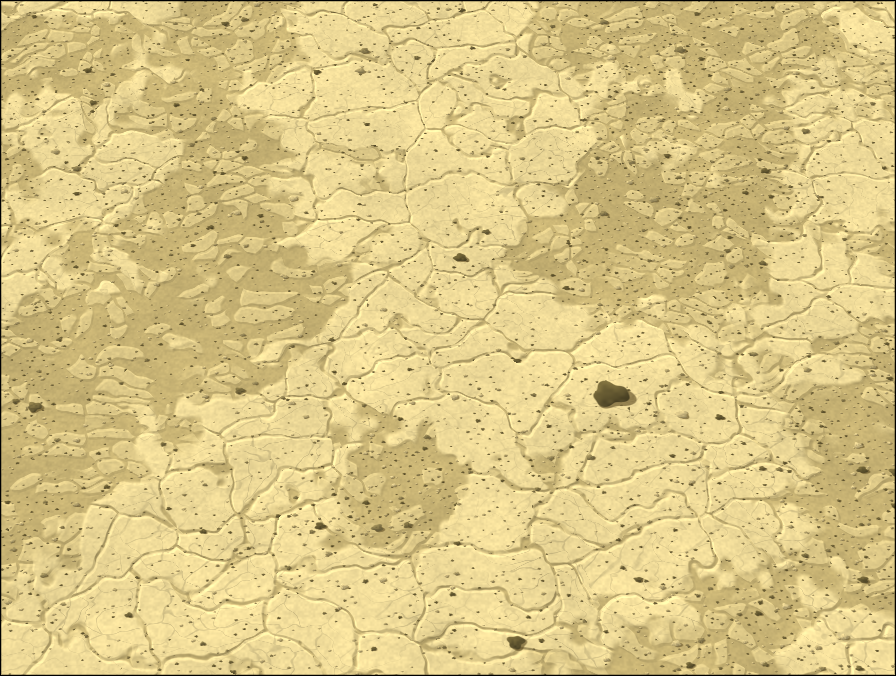
A Shadertoy shader for this texture:

```glsl
// Dry ochre desert floor: cracked pale slabs, drifted sand and scattered stones.
#define SAND vec3(0.775, 0.695, 0.450)
#define SLAB vec3(0.945, 0.865, 0.605)
#define STONE_DARK vec3(0.43, 0.38, 0.21)
#define STONE_PALE vec3(0.86, 0.78, 0.54)
#define SHADOW vec3(0.36, 0.29, 0.13)
#define SLAB_SCALE vec2(8.0, 14.0)
#define CHIP_SCALE vec2(27.0, 44.0)
#define SLAB_COVER 0.50
#define STONE_AMOUNT 0.50
#define GRAIN 0.10
#define FRAME 0.0024

vec4 hash4(vec2 p) {
    vec4 q = fract(p.xyxy * vec4(0.1031, 0.1030, 0.0973, 0.1099));
    q += dot(q, q.wzxy + 33.33);
    return fract((q.xxyz + q.yzzw) * q.zywx);
}

float noise(vec2 p) {
    vec2 i = floor(p), f = fract(p);
    f = f * f * (3.0 - 2.0 * f);
    return mix(mix(hash4(i).x, hash4(i + vec2(1, 0)).x, f.x),
               mix(hash4(i + vec2(0, 1)).x, hash4(i + vec2(1, 1)).x, f.x), f.y);
}

float fbm(vec2 p) {
    float sum = 0.0, amp = 0.53;
    for (int i = 0; i < 4; i++) {
        sum += amp * noise(p);
        p = mat2(1.6, 1.2, -1.2, 1.6) * p + 7.3;
        amp *= 0.5;
    }
    return sum;
}

// x: gap between the two nearest seeds, y: random id of the cell
vec2 cells(vec2 p) {
    vec2 base = floor(p);
    float nearest = 9.0, second = 9.0, id = 0.0;
    for (int j = -1; j <= 1; j++)
    for (int i = -1; i <= 1; i++) {
        vec2 c = base + vec2(i, j);
        vec4 h = hash4(c + 40.0);
        float d = length(c + h.xy - p);
        if (d < nearest) { second = nearest; nearest = d; id = h.z; }
        else second = min(second, d);
    }
    return vec2(second - nearest, id);
}

// x: large slabs, y: small broken chips
vec2 bedrock(vec2 p) {
    vec2 warp = vec2(fbm(p * 9.0), fbm(p * 9.0 + 31.0)) - 0.5;
    vec2 big = cells(p * SLAB_SCALE + warp * 1.6);
    vec2 little = cells(p * CHIP_SCALE + warp * 3.5);
    vec2 fromLeft = p - vec2(0.25, 0.85), fromRight = p - vec2(0.97, 0.39);
    float bias = 0.13 * exp(-7.0 * dot(fromLeft, fromLeft))
               + 0.17 * exp(-28.0 * dot(fromRight, fromRight));
    float cover = fbm(p * 3.2 + 4.0) + bias + 0.12 * (big.y - 0.5)
                + 0.14 * (noise(p * 38.0) - 0.5);
    float slab = smoothstep(0.02, 0.09, big.x)
               * smoothstep(SLAB_COVER, SLAB_COVER + 0.05, cover);
    float chip = smoothstep(0.08, 0.22, little.x)
               * smoothstep(0.36, 0.48, little.y + 0.8 * (cover - SLAB_COVER));
    return vec2(slab, chip);
}

// One angular stone with a lit upper left and a soft shadow; d is in stone radii
void stone(inout vec3 col, vec2 d, vec4 h, float soft) {
    float a = atan(d.y, d.x);
    float rim = 1.0 + 0.14 * sin(3.0 * a + h.x * 6.3) + 0.09 * sin(5.0 * a + h.y * 6.3);
    float shade = length((d - vec2(0.30, -0.35)) * vec2(0.95, 1.1)) - rim;
    col = mix(col, SHADOW, 0.62 * (1.0 - smoothstep(-soft, soft, shade)));
    vec3 body = mix(STONE_DARK, STONE_PALE, smoothstep(0.1, 0.85, h.z));
    body *= 0.92 + 0.24 * dot(d, vec2(-0.5, 0.85)) + 0.2 * (noise(d * 3.0 + h.xy * 50.0) - 0.5);
    col = mix(col, body, 1.0 - smoothstep(-soft, soft, length(d) - rim));
}

// One layer of stones, at most one in each cell of a turned grid
void scatter(inout vec3 col, vec2 p, float scale, float amount, float px) {
    float turn = scale * 0.37;
    mat2 grid = mat2(cos(turn), sin(turn), -sin(turn), cos(turn));
    vec2 g = grid * p * scale, cell = floor(g);
    vec4 h = hash4(cell + scale * 3.0), k = hash4(cell + scale * 5.0 + 90.0);
    if (h.w > amount) return;
    float radius = mix(0.09, 0.20, k.x * k.x);
    vec2 d = (g - cell - 0.35 - 0.3 * h.xy) * grid;
    stone(col, d * vec2(1.0, 1.25 + 0.4 * k.y) / radius, k.yzwx, px * scale / radius);
}

void mainImage(out vec4 fragColor, in vec2 fragCoord) {
    float px = 1.0 / iResolution.y;
    vec2 uv = fragCoord * px, size = iResolution.xy * px;
    // Ground recedes gently towards the top
    vec2 p = vec2((uv.x - 0.66) * (0.9 + 0.3 * uv.y) + 0.66, uv.y * (0.9 + 0.25 * uv.y));

    // Sand, chips and slabs, with edges lit from the upper left
    vec2 rock = bedrock(p), behind = bedrock(p + vec2(-0.003, 0.004));
    float mottle = fbm(p * vec2(11.0, 17.0)) - 0.5;
    vec3 col = SAND * (1.0 + 0.16 * mottle);
    col = mix(col, mix(SAND, SLAB, 0.62), 0.85 * rock.y);
    col = mix(col, SLAB * (1.0 + 0.13 * mottle), rock.x);
    vec2 relief = rock - behind;
    col *= 1.0 + 0.10 * relief.x + 0.07 * relief.y * (1.0 - rock.x);

    // Hairline fractures and gritty grain
    float crack = cells(p * vec2(19.0, 34.0) + 3.0 * mottle + vec2(p.y * 9.0, 0.0)).x;
    col *= 1.0 - 0.14 * rock.x * (1.0 - smoothstep(0.01, 0.07, crack)) * noise(p * 13.0);
    col *= 1.0 + GRAIN * (0.6 * noise(p * vec2(150.0, 210.0)) + 0.6 * noise(p * 330.0) - 0.6);

    // Stones from gravel up to a few large blocks
    float density = STONE_AMOUNT * mix(1.0, 0.45, rock.x) * (0.5 + noise(p * 5.0));
    for (int i = 0; i < 5; i++)
        scatter(col, p, 88.0 * pow(0.66, float(i)), density * pow(0.62, float(i)), px);
    stone(col, (uv - vec2(0.903, 0.417)) / vec2(0.026, 0.017), vec4(0.3, 0.7, 0.1, 0.5), px * 45.0);

    // Thin dark frame
    vec2 inset = min(uv, size - uv);
    col *= smoothstep(FRAME - px, FRAME + 0.3 * px, min(inset.x, inset.y));
    fragColor = vec4(clamp(col, 0.0, 1.0), 1.0);
}
```
